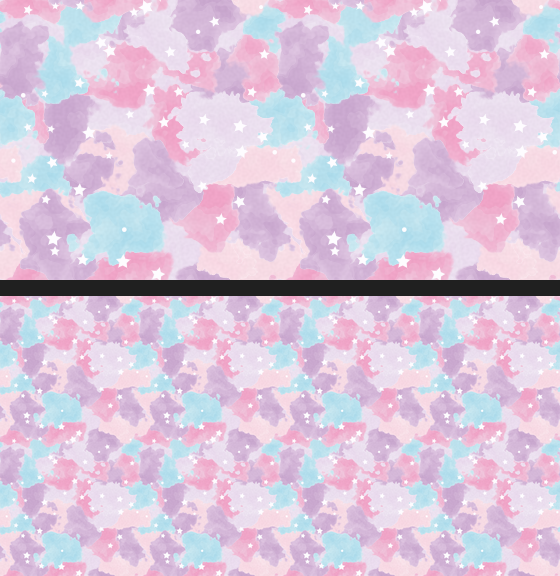
Top, the tile; bottom, the same tile 2 across and 2 down.
This pattern is drawn by a WebGL 2 fragment shader. Its source:

```glsl
#version 300 es
precision highp float;
// Seamless pastel watercolour clouds scattered with small white stars.
uniform vec2 u_resolution;
out vec4 fragColor;

const vec2 TILES = vec2(2.0, 1.0);   // whole repeats across the canvas
const int GRID = 6;                  // blots per tile side
const int BLOT_COUNT = GRID * GRID;
const vec2 BLOT_RADIUS = vec2(0.085, 0.14);
const float WARP = 0.12;             // large bends of the outlines
const float LOBES = 0.10;            // rounded bumps on the outlines
const float EDGE = 0.005;            // softness of the paint edge
const float RIM = 0.3;               // strength of the pale paint rim
const int STAR_GRID = 8;
const float STAR_CHANCE = 0.65;
const vec2 STAR_RADIUS = vec2(0.010, 0.029);
const float STAR_INNER = 0.52;       // inner to outer radius
const float STAR_SOFT = 0.0025;
const float GRAIN = 0.022;
const float TAU = 6.2831853;
const vec3 WHITE = vec3(0.995, 0.99, 1.0);

// Paints: mist, blush, lilac, pink, sky
const vec3 PALE[5] = vec3[5](
  vec3(0.93, 0.89, 0.945), vec3(0.975, 0.88, 0.91), vec3(0.875, 0.775, 0.885),
  vec3(0.945, 0.785, 0.87), vec3(0.79, 0.91, 0.945));
const vec3 DEEP[5] = vec3[5](
  vec3(0.91, 0.85, 0.925), vec3(0.965, 0.84, 0.885), vec3(0.79, 0.66, 0.81),
  vec3(0.935, 0.645, 0.78), vec3(0.68, 0.86, 0.92));
// Paint of each blot, from the lowest to the topmost
const int PAINT[BLOT_COUNT] = int[BLOT_COUNT](
  1, 0, 1, 3, 2, 4, 1, 2, 0, 3, 2, 1, 4, 2, 3, 0, 1, 2,
  3, 4, 2, 0, 3, 1, 2, 4, 3, 2, 0, 4, 3, 2, 4, 2, 0, 3);

// Random pair per cell; whole-number arithmetic makes the wrap exact
vec2 hash2(ivec2 cell, int period, int seed) {
  uvec2 v = uvec2((cell + 4 * period) % period) + uint(seed) * uvec2(131u, 57u);
  v = v * 1664525u + 1013904223u;
  for (int i = 0; i < 2; i++) {
    v.x += v.y * 1664525u;
    v.y += v.x * 1664525u;
    v ^= v >> 16u;
  }
  return vec2(v & 65535u) / 65535.0;
}

float corner(ivec2 cell, ivec2 step, vec2 f, int period, int seed) {
  float angle = TAU * hash2(cell + step, period, seed).x;
  return dot(vec2(cos(angle), sin(angle)), f - vec2(step));
}

// Gradient noise that wraps after one tile
float noise(vec2 p, int period, int seed) {
  vec2 q = p * float(period), f = q - floor(q);
  ivec2 cell = ivec2(floor(q));
  vec2 w = f * f * f * (f * (f * 6.0 - 15.0) + 10.0);
  float low = mix(corner(cell, ivec2(0, 0), f, period, seed),
                  corner(cell, ivec2(1, 0), f, period, seed), w.x);
  float high = mix(corner(cell, ivec2(0, 1), f, period, seed),
                   corner(cell, ivec2(1, 1), f, period, seed), w.x);
  return mix(low, high, w.y);
}

// Creased noise: round lobes with narrow notches between them
float billow(vec2 p, int period, int seed) {
  return abs(noise(p, period, seed)) + 0.5 * abs(noise(p, period * 2, seed + 1))
       + 0.25 * abs(noise(p, period * 4, seed + 2)) - 0.3;
}

vec3 paintClouds(vec2 p) {
  vec2 bend = vec2(noise(p, 5, 1), noise(p, 5, 2)) + 0.4 * vec2(noise(p, 13, 3), noise(p, 13, 4));
  vec2 lobes = vec2(billow(p, 9, 5), billow(p, 11, 9));
  float wash = noise(p, 7, 13) + 0.6 * noise(p + 0.05 * bend, 17, 14) + 0.3 * noise(p, 37, 15);
  // Overlapping washes with fairly crisp borders
  float layers = 0.5 * smoothstep(-0.16, -0.08, wash + 0.3 * lobes.x)
               + 0.5 * smoothstep(0.08, 0.16, wash - 0.3 * lobes.y);
  float wet = smoothstep(0.05, 0.35, noise(p, 6, 16));
  vec3 color = mix(PALE[0], DEEP[0], layers);
  for (int i = 0; i < BLOT_COUNT; i++) {
    int slot = i * 7 % BLOT_COUNT;
    ivec2 cell = ivec2(slot % GRID, slot / GRID);
    vec2 jitter = hash2(cell, GRID, 21), shape = hash2(cell, GRID, 22);
    vec2 center = (vec2(cell) + 0.1 + 0.8 * jitter) / float(GRID);
    vec2 d = fract(p - center + 0.5) - 0.5 + WARP * bend;
    float stretch = mix(0.8, 1.12, shape.y);
    float inside = mix(BLOT_RADIUS.x, BLOT_RADIUS.y, shape.x)
      - length(d * vec2(stretch, 1.0 / stretch)) + LOBES * mix(lobes.x, lobes.y, jitter.x);
    float cover = smoothstep(-EDGE, EDGE + 0.018 * wet, inside);
    float depth = 0.6 * layers + 0.45 * smoothstep(0.0, 0.08, inside);
    vec3 paint = mix(PALE[PAINT[i]], DEEP[PAINT[i]], depth);
    float rim = RIM * (1.0 - wet) * (1.0 - smoothstep(0.0, 0.009, inside));
    color = mix(color, mix(paint, WHITE, rim), cover);
  }
  return color + GRAIN * (noise(p, 90, 17) + 0.6 * wash);
}

// Signed distance to the sides of a five-pointed star
float starDistance(vec2 q, float radius) {
  float sector = TAU / 5.0;
  float angle = mod(atan(q.x, q.y) + 0.5 * sector, sector) - 0.5 * sector;
  vec2 folded = length(q) * vec2(cos(angle), abs(sin(angle))), tip = vec2(radius, 0.0);
  vec2 side = normalize(STAR_INNER * radius * vec2(cos(0.5 * sector), sin(0.5 * sector)) - tip);
  return dot(folded - tip, vec2(side.y, -side.x));
}

float starCover(vec2 p) {
  float cover = 0.0;
  for (int k = 0; k < 9; k++) {
    ivec2 cell = ivec2(floor(p * float(STAR_GRID))) + ivec2(k % 3, k / 3) - 1;
    vec2 pick = hash2(cell, STAR_GRID, 31), place = hash2(cell, STAR_GRID, 32);
    vec2 q = p - (vec2(cell) + 0.08 + 0.84 * place) / float(STAR_GRID);
    float radius = mix(STAR_RADIUS.x, STAR_RADIUS.y, pick.y);
    float tilt = 0.8 * (hash2(cell, STAR_GRID, 33).x - 0.5);
    q = mat2(cos(tilt), sin(tilt), -sin(tilt), cos(tilt)) * q;
    float d = pick.y < 0.15 ? length(q) - 0.7 * radius : starDistance(q, radius);
    cover = max(cover, step(pick.x, STAR_CHANCE) * smoothstep(STAR_SOFT, -STAR_SOFT, d));
  }
  return cover;
}

void main() {
  vec2 p = gl_FragCoord.xy / u_resolution * TILES;
  fragColor = vec4(clamp(mix(paintClouds(p), WHITE, starCover(p)), 0.0, 1.0), 1.0);
}
```
